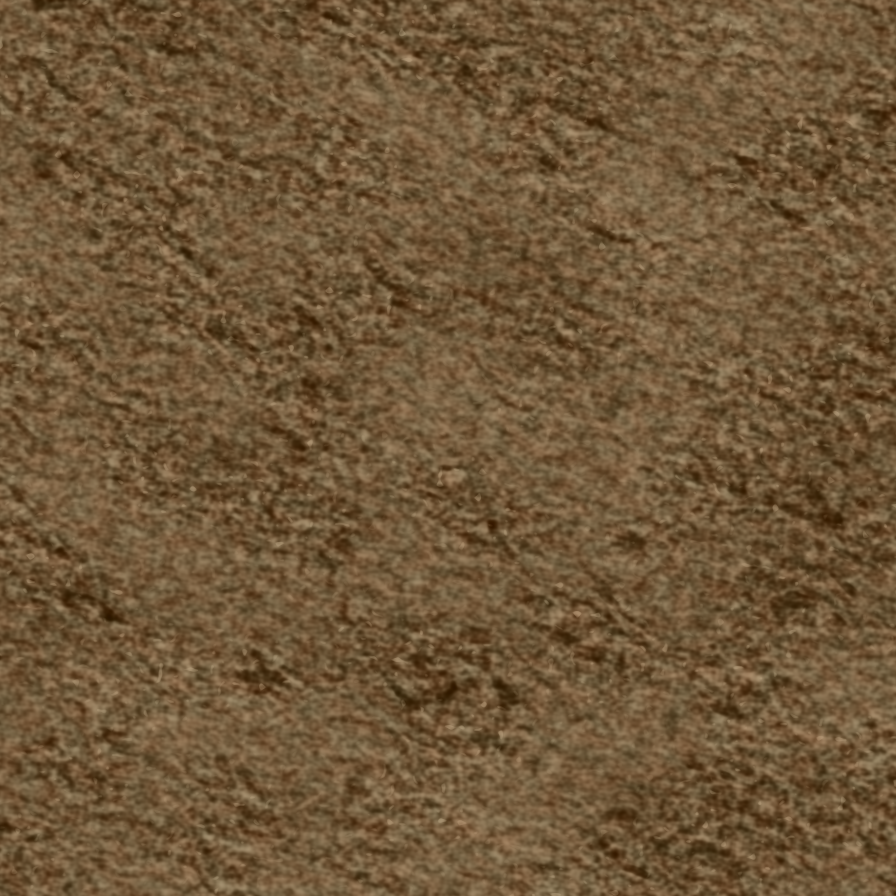
Give the GLSL for this texture, as a Shadertoy shader.

```glsl
// Dry brown soil: layers of stretched gradient noise, tilted down to the right,
// form grains and lit clumps. Thresholded noise adds dark crevices and pale grit,
// and a broad field alternates smooth and crumbly patches.

#define SOIL_COLOR vec3(0.440, 0.344, 0.225)
#define TILT 0.36
#define PATCH_CONTRAST 0.018
#define CLUMP_CONTRAST 0.027
#define CRUMB_CONTRAST 0.040
#define GRAIN_CONTRAST 0.047
#define CREVICE_DEPTH 0.135
#define GRIT_BRIGHTNESS 0.15
#define TINT_VARIATION 0.009

// Integer hash giving a unit gradient for a lattice cell
vec2 cellGradient(vec2 cell, uint seed) {
    uvec2 c = uvec2(ivec2(cell));
    uint h = c.x * 1597u + c.y * 51749u + seed * 7919u;
    h = (h ^ (h >> 15)) * 73244475u;
    h = (h ^ (h >> 13)) * 73244475u;
    h ^= h >> 16;
    float angle = 6.28319 * float(h & 65535u) / 65536.0;
    return vec2(cos(angle), sin(angle));
}

// Gradient noise scaled to a standard deviation near one
float noise(vec2 p, uint seed) {
    vec2 cell = floor(p), f = p - cell;
    vec2 w = f * f * f * (f * (f * 6.0 - 15.0) + 10.0);
    vec2 e = vec2(1.0, 0.0);
    float a = dot(cellGradient(cell, seed), f);
    float b = dot(cellGradient(cell + e.xy, seed), f - e.xy);
    float c = dot(cellGradient(cell + e.yx, seed), f - e.yx);
    float d = dot(cellGradient(cell + e.xx, seed), f - e.xx);
    return 4.6 * mix(mix(a, b, w.x), mix(c, d, w.x), w.y);
}

// Coordinates along and across a direction sloping down to the right
vec2 slope(vec2 p, float angle) {
    float c = cos(angle), s = sin(angle);
    return vec2(c * p.x - s * p.y, s * p.x + c * p.y);
}

// Clump height, lit from above by differencing along the light
float clumpHeight(vec2 q) {
    return 0.8 * noise(q * vec2(19.0, 40.0), 3u)
         + 0.5 * noise(q * vec2(40.0, 75.0), 4u);
}

void mainImage(out vec4 fragColor, in vec2 fragCoord) {
    vec2 uv = fragCoord / iResolution.y;

    // Gentle warp keeps the streaks uneven
    vec2 warp = vec2(noise(uv * 14.0, 1u), noise(uv * 14.0, 2u));
    vec2 p = uv + 0.004 * warp;
    vec2 q = slope(p, TILT);

    // Smooth and crumbly regions
    float broad = noise(q * vec2(4.0, 7.0) + 3.7, 5u);
    float rough = smoothstep(-1.3, 1.3, noise(q * vec2(6.0, 11.0), 6u) - 0.5 * broad);

    // Clumps, crumbs and single grains
    float clump = clumpHeight(q) - clumpHeight(q + vec2(-0.003, 0.009));
    float crumb = noise(q * vec2(50.0, 88.0), 7u);
    vec2 g = slope(uv, 0.12);
    float grain = 0.75 * noise(g * vec2(98.0, 135.0), 8u)
                + 0.65 * noise(g * vec2(150.0, 185.0), 9u);

    float tone = PATCH_CONTRAST * (broad + 0.5 - rough);
    tone += CLUMP_CONTRAST * clump * mix(0.6, 1.3, rough);
    tone += CRUMB_CONTRAST * crumb * mix(0.75, 1.2, rough);
    tone += GRAIN_CONTRAST * grain * mix(0.8, 1.15, rough);

    // Ragged dark crevices on a steeper slope
    float groove = noise(slope(p, 0.55) * vec2(12.0, 29.0), 10u);
    groove += 0.35 * noise(q * vec2(38.0, 60.0), 11u) - 0.2 * crumb;
    tone -= CREVICE_DEPTH * smoothstep(1.3, 2.4, groove) * mix(0.5, 1.0, rough);

    // Pale grit gathered in the crumbly regions
    float grit = noise(g * vec2(88.0, 105.0) + 0.5, 12u);
    tone += GRIT_BRIGHTNESS * smoothstep(1.6, 2.4, grit) * mix(0.3, 1.0, rough);

    // Soft limit on extremes, then slight red to olive drift
    tone = 0.28 * tanh(tone / 0.28);
    float tint = TINT_VARIATION * noise(q * vec2(34.0, 52.0), 13u);
    vec3 color = SOIL_COLOR + tone * vec3(1.0, 1.0, 0.95);
    color += tint * vec3(0.7, -0.5, -0.6);
    fragColor = vec4(clamp(color, 0.0, 1.0), 1.0);
}
```
